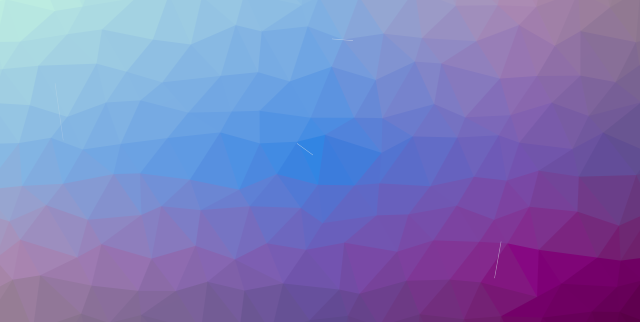
A Shadertoy shader for this background:

```glsl
// Low-poly mesh of flat triangles, shaded from mint through blue to deep purple.

const vec2 CELLS = vec2(16.0, 9.0);
const vec3 MINT = vec3(0.76, 0.95, 0.88);
const vec3 BLUE = vec3(0.15, 0.51, 0.89);
const vec3 PURPLE = vec3(0.53, 0.0, 0.51);
const vec3 PLUM = vec3(0.35, 0.0, 0.28);

// Linear RGB to XYZ, by columns
const mat3 RGB_TO_XYZ = mat3(0.412, 0.213, 0.019, 0.358, 0.715, 0.119, 0.180, 0.072, 0.950);

vec2 hash2(vec2 p) {
    vec3 q = fract(p.xyx * vec3(0.1031, 0.1030, 0.0973));
    q += dot(q, q.yzx + 33.33);
    return fract((q.xx + q.yz) * q.zy);
}

// Cube-root XYZ: colours mix here with even lightness
vec3 toPerceptual(vec3 rgb) {
    return pow(RGB_TO_XYZ * pow(rgb, vec3(2.2)), vec3(1.0 / 3.0));
}

vec3 fromPerceptual(vec3 c) {
    return pow(max(inverse(RGB_TO_XYZ) * (c * c * c), 0.0), vec3(1.0 / 2.2));
}

// Palette along one axis
vec3 ramp(float t) {
    vec3 color = mix(toPerceptual(MINT), toPerceptual(BLUE), clamp(t / 0.5, 0.0, 1.0));
    color = mix(color, toPerceptual(PURPLE), clamp((t - 0.5) / 0.32, 0.0, 1.0));
    return mix(color, toPerceptual(PLUM), clamp((t - 0.82) / 0.18, 0.0, 1.0));
}

// Average of a horizontal and a vertical ramp
vec3 blendedRamps(vec2 uv) {
    return fromPerceptual(0.5 * (ramp(uv.x) + ramp(1.0 - uv.y)));
}

// Staggered, jittered grid vertex
vec2 vertex(vec2 id) {
    float stagger = mod(id.y, 2.0) * 0.5 - 0.25;
    return id + vec2(stagger, 0.0) + (hash2(id + 37.0) - 0.5) * vec2(0.58, 0.62);
}

float edgeDistance(vec2 p, vec2 a, vec2 b) {
    vec2 e = b - a;
    return (e.x * (p.y - a.y) - e.y * (p.x - a.x)) / max(length(e), 1e-4);
}

float triangleCoverage(vec2 p, vec2 a, vec2 b, vec2 c, float pixel) {
    float winding = sign(edgeDistance(c, a, b));
    vec3 d = winding * vec3(edgeDistance(p, a, b), edgeDistance(p, b, c), edgeDistance(p, c, a));
    return clamp(min(d.x, min(d.y, d.z)) / pixel + 0.5, 0.0, 1.0);
}

// Flat facet: rgb weighted by coverage, coverage in alpha
vec4 facet(vec2 p, vec2 a, vec2 b, vec2 c, float pixel) {
    float coverage = triangleCoverage(p, a, b, c, pixel);
    if (coverage <= 0.0) return vec4(0.0);
    return vec4(blendedRamps((a + b + c) / 3.0 / CELLS), 1.0) * coverage;
}

vec3 mesh(vec2 p, float pixel) {
    vec4 sum = vec4(blendedRamps(p / CELLS), 1.0) * 1e-3;
    for (int y = -1; y <= 1; y++) {
        for (int x = -1; x <= 1; x++) {
            vec2 id = floor(p) + vec2(x, y);
            vec2 a = vertex(id);
            vec2 b = vertex(id + vec2(1.0, 0.0));
            vec2 c = vertex(id + vec2(1.0, 1.0));
            vec2 d = vertex(id + vec2(0.0, 1.0));
            // Split each quad along its shorter diagonal
            if (distance(a, c) < distance(b, d)) {
                sum += facet(p, a, b, c, pixel) + facet(p, a, c, d, pixel);
            } else {
                sum += facet(p, a, b, d, pixel) + facet(p, b, c, d, pixel);
            }
        }
    }
    return sum.rgb / sum.a;
}

// Thin bright seam between two points
float seam(vec2 p, vec2 a, vec2 b, float pixel) {
    vec2 e = b - a;
    float h = clamp(dot(p - a, e) / dot(e, e), 0.0, 1.0);
    return 1.0 - smoothstep(0.0, 0.001 + pixel, distance(p, a + e * h));
}

void mainImage(out vec4 fragColor, in vec2 fragCoord) {
    vec2 uv = fragCoord / iResolution.xy;
    vec3 color = mesh(uv * CELLS, CELLS.y / iResolution.y);

    // Seams, in units of canvas height
    vec2 p = uv * vec2(1.985, 1.0);
    float pixel = 0.5 / iResolution.y;
    float light = seam(p, vec2(1.031, 0.879), vec2(1.093, 0.874), pixel);
    light = max(light, seam(p, vec2(0.922, 0.554), vec2(0.970, 0.519), pixel));
    light = max(light, seam(p, vec2(1.554, 0.249), vec2(1.534, 0.137), pixel));
    light = max(light, 0.5 * seam(p, vec2(0.171, 0.740), vec2(0.196, 0.565), pixel));
    color = mix(color, vec3(0.85, 0.88, 0.92), 0.4 * light);

    fragColor = vec4(clamp(color, 0.0, 1.0), 1.0);
}
```
